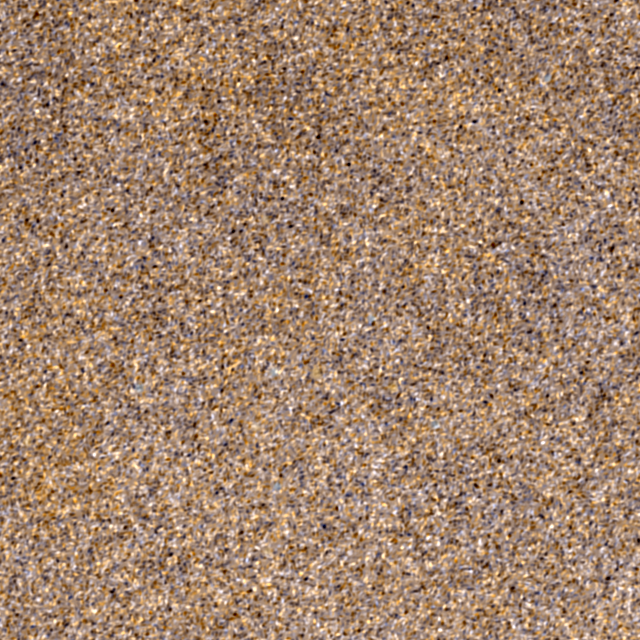
A three.js fragment shader for this texture:

```glsl
varying vec2 vUv;

#define GRAIN_CELLS 136.0
#define GRAIN_WIDTH 0.62
#define GRAIN_TILT 0.8
#define TILT_SPREAD 2.4
#define TONE_CONTRAST 0.245
#define WARMTH_CONTRAST 0.5
#define COOL_SHARE 0.7
#define PATCH_SCALE 5.0
#define FLECK_CELLS 11.0
#define FLECK_SHARE 0.13
#define BASE_COLOR vec3(0.634, 0.520, 0.436)
#define WARM_SHIFT vec3(0.17, 0.01, -0.28)

vec3 hash3(vec2 p) {
  vec3 q = fract(p.xyx * vec3(0.1031, 0.1030, 0.0973));
  q += dot(q, q.yxz + 33.33);
  return fract((q.xxy + q.yzz) * q.zyx);
}

// Smooth value noise in two channels, from -1 to 1
vec2 valueNoise(vec2 p) {
  vec2 cell = floor(p);
  vec2 f = fract(p);
  f = f * f * (3.0 - 2.0 * f);
  vec2 low = mix(hash3(cell).xy, hash3(cell + vec2(1.0, 0.0)).xy, f.x);
  vec2 high = mix(hash3(cell + vec2(0.0, 1.0)).xy, hash3(cell + 1.0).xy, f.x);
  return mix(low, high, f.y) * 2.0 - 1.0;
}

vec2 patches(vec2 p) {
  vec2 sum = vec2(0.0);
  float amplitude = 0.5;
  for (int octave = 0; octave < 4; octave++) {
    sum += amplitude * valueNoise(p);
    p = mat2(0.8, 0.6, -0.6, 0.8) * p * 2.0 + 17.0;
    amplitude *= 0.65;
  }
  return sum;
}

// Overlapping soft elongated grains: x is tone, y is warmth
vec2 grains(vec2 p) {
  vec2 home = floor(p);
  vec2 sum = vec2(0.0);
  for (int j = -1; j <= 1; j++) {
    for (int i = -1; i <= 1; i++) {
      for (int layer = 0; layer < 3; layer++) {
        vec2 cell = home + vec2(float(i), float(j));
        vec2 seed = cell + 211.0 * float(layer);
        vec3 shape = hash3(seed);
        vec2 weight = hash3(seed + 717.0).xy * 2.0 - 1.0;
        float angle = GRAIN_TILT + (shape.z - 0.5) * TILT_SPREAD;
        vec2 axis = vec2(cos(angle), sin(angle));
        vec2 d = p - cell - shape.xy;
        vec2 local = vec2(dot(d, axis), dot(d, vec2(-axis.y, axis.x)) / GRAIN_WIDTH);
        float falloff = max(0.0, 1.0 - dot(local, local));
        sum += weight * falloff * falloff * falloff;
      }
    }
  }
  return sum;
}

// Rare pale flecks: rgb is colour, a is coverage
vec4 flecks(vec2 p) {
  vec2 cell = floor(p);
  vec3 place = hash3(cell + 71.0);
  vec3 kind = hash3(cell + 139.0);
  vec2 d = fract(p) - mix(vec2(0.2), vec2(0.8), place.xy);
  float radius = mix(0.08, 0.15, kind.y);
  float coverage = 1.0 - smoothstep(0.2 * radius, radius, length(d));
  vec3 warm = mix(vec3(0.92, 0.72, 0.35), vec3(0.95, 0.88, 0.80), kind.z);
  vec3 color = mix(warm, vec3(0.58, 0.69, 0.80), step(0.6, kind.x));
  return vec4(color, 0.6 * coverage * step(place.z, FLECK_SHARE));
}

void main() {
  vec2 grain = grains(vUv * GRAIN_CELLS);
  vec2 area = patches(vUv * PATCH_SCALE + 3.7);

  // Broad drift: paler toward the bottom
  float tone = TONE_CONTRAST * grain.x + 0.055 * area.x + 0.06 * (0.5 - vUv.y);

  // Cool grains stay greyer than warm ones
  float warmth = WARMTH_CONTRAST * grain.y + 0.19 * area.y;
  warmth *= mix(COOL_SHARE, 1.0, smoothstep(-0.2, 0.2, warmth));
  vec3 color = BASE_COLOR + tone * vec3(1.02, 1.0, 0.94) + warmth * WARM_SHIFT;

  // Flecks keep part of the grain shading
  vec4 fleck = flecks(vUv * FLECK_CELLS);
  color = mix(color, fleck.rgb + 0.5 * tone, fleck.a);

  gl_FragColor = vec4(clamp(color, 0.0, 1.0), 1.0);
}
```
